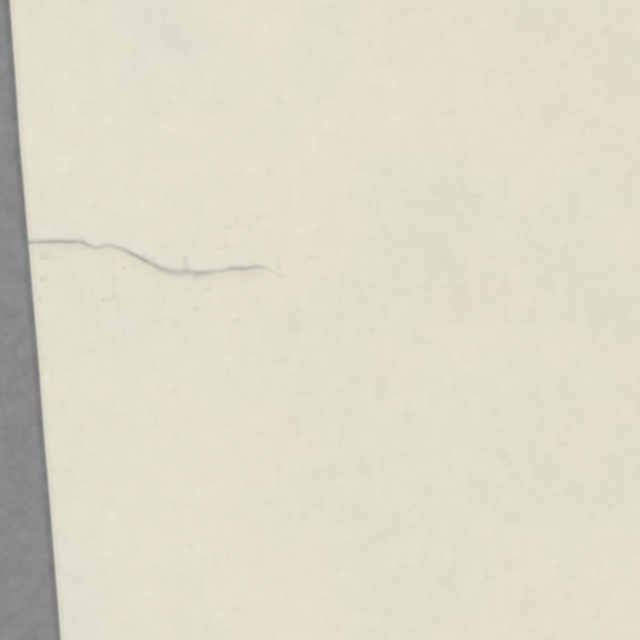
Write a three.js fragment shader that draws this texture.

```glsl
// Aged cream paper lying on a grey backing that shows along its slanted left edge.
// Value noise gives the mottling and soft grain; a wavering height curve traces a
// thin crease that starts at the edge and fades out toward the right.
varying vec2 vUv;

float hash(vec2 p) {
  vec3 q = fract(vec3(p.xyx) * 0.1031);
  q += dot(q, q.yzx + 33.33);
  return fract((q.x + q.y) * q.z);
}

// Smooth value noise in the range -1 to 1
float noise(vec2 p) {
  vec2 cell = floor(p);
  vec2 f = fract(p);
  f = f * f * (3.0 - 2.0 * f);
  float low = mix(hash(cell), hash(cell + vec2(1.0, 0.0)), f.x);
  float high = mix(hash(cell + vec2(0.0, 1.0)), hash(cell + vec2(1.0, 1.0)), f.x);
  return 2.0 * mix(low, high, f.y) - 1.0;
}

float fbm(vec2 p) {
  float sum = 0.0;
  float amplitude = 0.5;
  for (int i = 0; i < 4; i++) {
    sum += amplitude * noise(p);
    p = p * 2.03 + 17.3;
    amplitude *= 0.55;
  }
  return sum;
}

float bell(float x, float width) {
  return exp(-x * x / (width * width));
}

// Height of the crease above the bottom for a given x
float creaseHeight(float x) {
  float y = 0.622 - 0.048 * smoothstep(0.15, 0.28, x);
  y -= 0.008 * bell(x - 0.15, 0.016);
  y += 0.008 * smoothstep(0.31, 0.39, x);
  y -= 0.014 * smoothstep(0.405, 0.45, x);
  y -= 0.018 * smoothstep(0.45, 0.62, x);
  return y + 0.0015 * noise(vec2(x * 55.0, 3.0));
}

vec3 paperColor(vec2 uv) {
  vec3 color = vec3(0.892, 0.873, 0.806);

  // Broad stains: cool green-grey patches, mostly on the left
  float cool = smoothstep(-0.1, 0.5, fbm(uv * 5.0 + 4.7));
  cool *= 1.0 - 0.75 * smoothstep(0.25, 0.75, uv.x);
  color += cool * vec3(-0.022, -0.006, -0.004);
  color += 0.010 * fbm(uv * 7.0 + 31.0);
  color += vec3(0.004, 0.005, 0.006) * (1.0 - 2.0 * smoothstep(0.0, 0.9, uv.x));

  // Soft grain with a faint woven direction
  color += 0.010 * fbm(uv * 42.0 + 9.0);
  color += 0.006 * noise(uv * 125.0);
  color += 0.004 * noise(uv * vec2(110.0, 30.0) + 50.0);
  color += 0.003 * noise(uv * vec2(30.0, 110.0) + 80.0);

  // Sparse dim flecks, denser around the crease
  float nearCrease = bell(uv.y - 0.57, 0.07) * (1.0 - smoothstep(0.3, 0.65, uv.x));
  float fleck = smoothstep(0.62, 0.95, noise(uv * 62.0 + 12.0));
  color -= fleck * (0.012 + 0.03 * nearCrease) * vec3(1.0, 1.0, 0.9);
  return color;
}

vec3 addCrease(vec3 color, vec2 uv) {
  float offset = uv.y - creaseHeight(uv.x);
  float wear = 0.8 + 0.35 * noise(vec2(uv.x * 38.0, 8.0));
  float strength = wear * (1.0 - 0.93 * smoothstep(0.39, 0.45, uv.x));
  strength *= 1.0 - smoothstep(0.7, 1.0, uv.x);
  float thickness = 0.0036 + 0.0022 * bell(uv.x - 0.28, 0.04);
  color -= strength * bell(offset, thickness) * vec3(0.145, 0.135, 0.12);

  // Dim halo below the fold and a cool lift above it
  color -= strength * bell(offset + 0.007, 0.012) * vec3(0.022, 0.022, 0.022);
  color += strength * bell(offset - 0.014, 0.009) * vec3(0.002, 0.005, 0.012);
  return color;
}

void main() {
  vec2 uv = vUv;
  float edge = 0.094 - 0.080 * uv.y + 0.0012 * noise(vec2(uv.y * 9.0, 2.0));
  float inside = uv.x - edge;

  vec3 paper = addCrease(paperColor(uv), uv);
  paper -= 0.025 * bell(inside - 0.004, 0.004);

  // Mottled grey backing, darker in the thin shadow beside the paper
  vec3 backing = vec3(0.535, 0.540, 0.540);
  backing += 0.030 * fbm(uv * 55.0 + 20.0) + 0.012 * noise(uv * 130.0);
  backing -= 0.045 * bell(inside + 0.005, 0.005);

  gl_FragColor = vec4(mix(backing, paper, smoothstep(-0.003, 0.003, inside)), 1.0);
}
```
